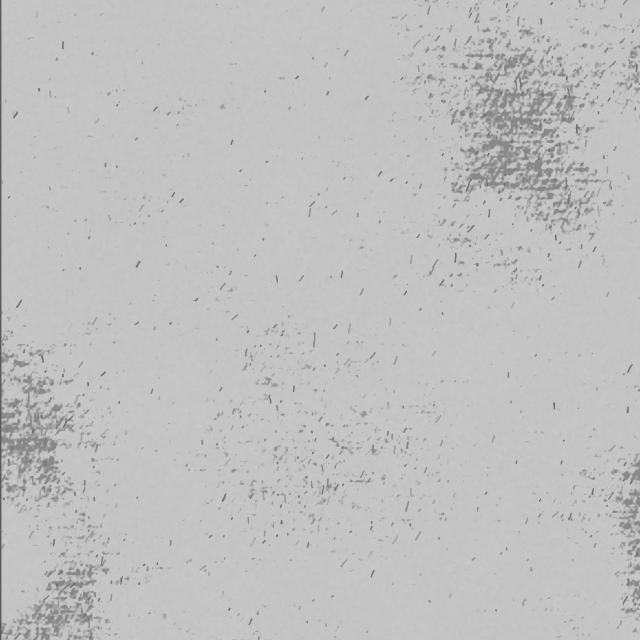
This texture is drawn by a Shadertoy shader. Its source:

```glsl
// Pale grey plaster with worn dark patches, woven streaks and slanted flecks.

const vec3 PLASTER = vec3(0.768);
const vec3 STAIN = vec3(0.49);
const vec3 FLECK = vec3(0.40);
const vec3 BORDER = vec3(0.36);

float hash(vec2 p) {
    vec3 q = fract(p.xyx * 0.1031);
    q += dot(q, q.yzx + 33.33);
    return fract((q.x + q.y) * q.z);
}

float noise(vec2 p) {
    vec2 cell = floor(p);
    vec2 f = fract(p);
    f = f * f * (3.0 - 2.0 * f);
    float low = mix(hash(cell), hash(cell + vec2(1, 0)), f.x);
    float high = mix(hash(cell + vec2(0, 1)), hash(cell + vec2(1, 1)), f.x);
    return mix(low, high, f.y);
}

float fbm(vec2 p, int octaves) {
    float sum = 0.0;
    float weight = 0.5;
    float total = 0.0;
    for (int i = 0; i < octaves; i++) {
        sum += weight * noise(p);
        total += weight;
        weight *= 0.55;
        p = p * 2.03 + 17.7;
    }
    return sum / total;
}

vec2 rotate(vec2 p, float angle) {
    float c = cos(angle);
    float s = sin(angle);
    return vec2(c * p.x + s * p.y, c * p.y - s * p.x);
}

float blob(vec2 p, vec2 center, vec2 radius) {
    vec2 d = (p - center) / radius;
    return exp(-dot(d, d));
}

// Local amount of wear: broad patches broken up by cloudy noise.
float wearAmount(vec2 p) {
    float patches = 0.85 * blob(p, vec2(0.80, 0.72), vec2(0.15, 0.14));
    patches += 0.35 * blob(p, vec2(0.82, 0.88), vec2(0.22, 0.14));
    patches += 0.95 * blob(p, vec2(0.02, 0.32), vec2(0.13, 0.13));
    patches += 0.75 * blob(p, vec2(0.05, 0.06), vec2(0.24, 0.10));
    patches += 0.35 * blob(p, vec2(0.42, 0.50), vec2(0.20, 0.10));
    patches += 0.35 * blob(p, vec2(0.50, 0.27), vec2(0.22, 0.12));
    patches += 0.30 * blob(p, vec2(0.33, 0.77), vec2(0.18, 0.09));
    patches += 0.40 * blob(p, vec2(0.94, 0.17), vec2(0.12, 0.16));
    patches += 0.50 * smoothstep(0.95, 1.0, p.x);
    patches += 0.35 * smoothstep(0.98, 1.0, p.y) * smoothstep(0.5, 0.8, p.x);
    float clouds = fbm(p * 9.0 + 4.0, 4);
    return (patches + 0.10) * smoothstep(0.18, 0.78, clouds) * 1.55;
}

// Fine grain: horizontal threads, slanted brushing and powder.
float grainField(vec2 p) {
    float threads = noise(p * vec2(55.0, 230.0));
    float longThreads = noise(p * vec2(11.0, 170.0) + 31.0);
    float brushing = noise(rotate(p, 1.05) * vec2(95.0, 250.0) + 57.0);
    float powder = noise(p * 290.0 + 83.0);
    return 0.25 * threads + 0.17 * longThreads + 0.30 * brushing + 0.28 * powder;
}

float segmentDistance(vec2 p, vec2 halfSpan) {
    float t = clamp(dot(p, halfSpan) / dot(halfSpan, halfSpan), -1.0, 1.0);
    return length(p - halfSpan * t);
}

// One short, steep scratch per occupied grid cell.
float flecks(vec2 p, float count, float share, float pixel) {
    vec2 home = floor(p * count);
    float ink = 0.0;
    for (int y = -1; y <= 1; y++) {
        for (int x = -1; x <= 1; x++) {
            vec2 cell = home + vec2(x, y);
            vec2 center = (cell + vec2(hash(cell + 11.3), hash(cell + 47.9))) / count;
            float angle = mix(0.75, 1.75, hash(cell + 71.1));
            float size = hash(cell + 93.7);
            float halfLength = mix(0.0008, 0.0075, size * size * size);
            vec2 halfSpan = halfLength * vec2(cos(angle), sin(angle));
            vec2 offset = p - center;
            offset.x += 0.0016 * (noise(p * 190.0) - 0.5);
            float d = segmentDistance(offset, halfSpan);
            float mark = 1.0 - smoothstep(0.0003, 0.0007 + pixel, d);
            float present = step(hash(cell + 5.7), share);
            ink = max(ink, mark * present * mix(0.25, 0.9, hash(cell + 29.3)));
        }
    }
    return ink;
}

void mainImage(out vec4 fragColor, in vec2 fragCoord) {
    vec2 p = fragCoord / iResolution.xy;
    float pixel = 1.0 / iResolution.y;

    float wear = clamp(wearAmount(p), 0.0, 1.15);
    float threshold = 0.74 - 0.33 * wear;
    float stain = smoothstep(threshold, threshold + 0.27, grainField(p));

    // Faint mottling of the clean plaster.
    float mottling = 0.016 * (fbm(p * 6.0, 3) - 0.5) + 0.018 * (noise(p * 210.0) - 0.5);
    vec3 color = PLASTER + mottling;
    color = mix(color, STAIN, 0.85 * stain);

    float fleckShare = 0.05 + 0.45 * smoothstep(0.05, 0.7, wear);
    color = mix(color, FLECK, flecks(p, 62.0, fleckShare, pixel));

    float border = 1.0 - smoothstep(0.0015, 0.0015 + pixel, p.x);
    fragColor = vec4(mix(color, BORDER, border), 1.0);
}
```
